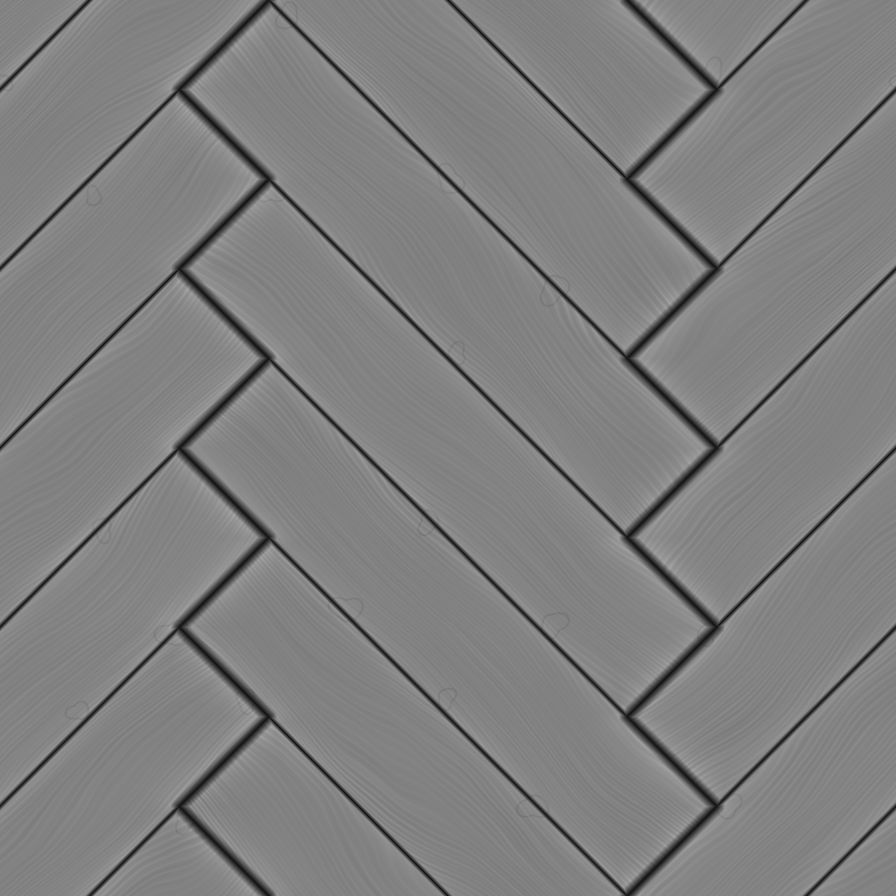
A WebGL 1 fragment shader for this texture map:

```glsl
precision highp float;
uniform vec2 u_resolution;

float hash(vec2 p) {
  return fract(sin(dot(p, vec2(127.1, 311.7))) * 43758.55);
}

vec2 gradientAt(vec2 cell) {
  float angle = 6.2832 * hash(cell);
  return vec2(cos(angle), sin(angle));
}

float gradientNoise(vec2 p) {
  vec2 i = floor(p), f = fract(p);
  vec2 w = f * f * f * (f * (f * 6.0 - 15.0) + 10.0);
  float a = dot(gradientAt(i), f);
  float b = dot(gradientAt(i + vec2(1, 0)), f - vec2(1, 0));
  float c = dot(gradientAt(i + vec2(0, 1)), f - vec2(0, 1));
  float d = dot(gradientAt(i + vec2(1, 1)), f - vec2(1, 1));
  return mix(mix(a, b, w.x), mix(c, d, w.x), w.y);
}

// Fine curved fibres running along a plank; plank.x is along, plank.y across
float woodGrain(vec2 plank, float seed) {
  vec2 offset = vec2(seed * 17.3, seed * 9.1);
  float bend = gradientNoise(plank * vec2(0.55, 1.3) + offset);
  float wobble = gradientNoise(plank * vec2(2.2, 5.0) + offset + 40.0);
  float slant = (hash(vec2(seed, 3.0)) - 0.5) * 0.16;
  float across = plank.y + slant * plank.x + 0.3 * bend + 0.025 * wobble;
  float lines = pow(0.5 + 0.5 * sin(across * 160.0), 3.0) - 0.31;
  float streaks = gradientNoise(vec2(plank.x * 0.8, across * 38.0) + offset);
  float strength = 0.75 + 0.8 * gradientNoise(plank * vec2(0.9, 2.5) + offset + 80.0);
  return (0.6 * lines + 0.7 * streaks) * strength;
}

// Faint irregular outline in some lattice cells, gathered near the joints
float chipOutline(vec2 lattice, float pixel) {
  vec2 cell = floor(lattice + 0.5);
  vec2 id = mod(vec2(cell.x + cell.y, cell.x - cell.y), 10.0);
  float shape = hash(id + 5.3);
  vec2 jitter = vec2(hash(id + 1.7) - 0.5, hash(id + 8.9) - 0.5);
  vec2 q = lattice - cell - jitter * vec2(0.5, 0.24);
  float angle = atan(q.y, q.x);
  float radius = mix(0.06, 0.11, shape)
    * (1.0 + 0.22 * sin(angle * 2.0 + shape * 40.0) + 0.14 * sin(angle * 3.0 + shape * 90.0));
  float ring = 1.0 - smoothstep(0.002, 0.007 + pixel, abs(length(q) - radius));
  return ring * step(hash(id + 12.1), 0.4);
}

void main() {
  // Diagonal lattice whose unit is one plank width
  vec2 p = gl_FragCoord.xy / u_resolution * 10.0;
  vec2 lattice = vec2(p.x - p.y + 7.0, p.x + p.y - 11.0) * 0.5;
  float pixel = 7.07 / min(u_resolution.x, u_resolution.y);
  vec2 cell = floor(lattice), f = fract(lattice);

  // Herringbone: five cells one way, then five the other
  float k = mod(cell.x + cell.y, 10.0);
  bool falling = k < 5.0;
  vec2 plank = falling ? vec2(k + f.x, f.y) : vec2(k - 5.0 + f.y, f.x);
  float seed = 1.0 + (falling ? mod(cell.y, 5.0) : 5.0 + mod(cell.x, 5.0));

  // Wide joints where an end meets a side, thin ones between parallel sides
  float endJoint = min(plank.x, 5.0 - plank.x);
  float startSide = length(vec2(max(plank.x - 1.0, 0.0), plank.y));
  float finishSide = length(vec2(max(4.0 - plank.x, 0.0), 1.0 - plank.y));
  float wide = min(endJoint, min(startSide, finishSide));
  float thin = min(plank.y, 1.0 - plank.y);

  // Wood tone with soft blotches
  float blotch = gradientNoise(plank * vec2(0.7, 1.6) + seed * 23.7);
  float tone = 0.507 + 0.008 * (hash(vec2(seed, 7.0)) - 0.5) + 0.012 * blotch;

  // Worn bevel: a lighter rim beside each groove, with stronger grain
  float wideRim = exp(-max(wide - 0.06, 0.0) * 10.0);
  float thinRim = exp(-max(thin - 0.03, 0.0) * 13.0);
  float bevel = max(wideRim, 0.65 * thinRim);
  float wear = 0.95 + 0.6 * gradientNoise(plank * vec2(1.6, 3.0) + seed * 31.1);
  tone += 0.085 * bevel * wear;
  tone += woodGrain(plank, seed) * (0.042 + 0.045 * bevel);

  // Grooves fall evenly from the rim to a narrow dark core
  float wideGroove = 1.0 - wide / (0.064 + pixel * 0.3);
  float thinGroove = 1.0 - thin / (0.026 + pixel * 0.3);
  float groove = clamp(max(wideGroove, thinGroove), 0.0, 1.0);
  tone = mix(tone, 0.07, groove);

  tone -= 0.04 * chipOutline(lattice, pixel) * (1.0 - groove);
  gl_FragColor = vec4(vec3(tone), 1.0);
}
```
